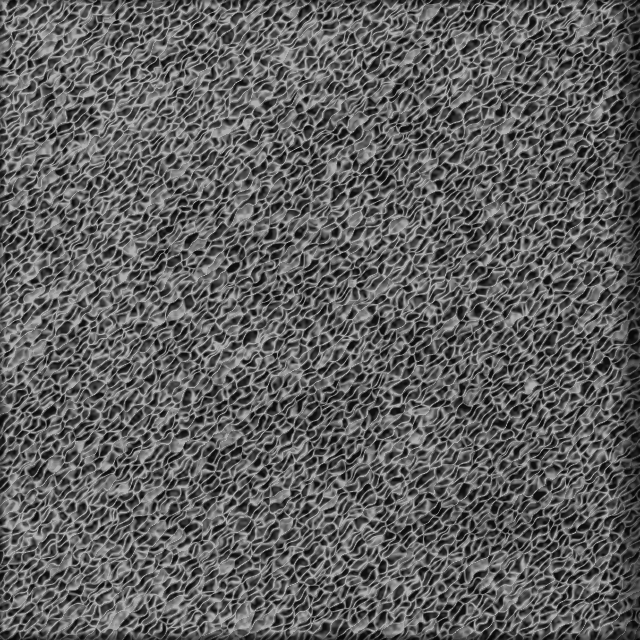
Write a three.js fragment shader that draws this texture.

```glsl
varying vec2 vUv;

vec2 hash2(vec2 p) {
  vec3 q = fract(p.xyx * vec3(0.1031, 0.1030, 0.0973));
  q += dot(q, q.yzx + 33.33);
  return fract((q.xx + q.yz) * q.zy);
}

float valueNoise(vec2 p) {
  vec2 cell = floor(p);
  vec2 f = fract(p);
  f = f * f * (3.0 - 2.0 * f);
  float low = mix(hash2(cell).x, hash2(cell + vec2(1.0, 0.0)).x, f.x);
  float high = mix(hash2(cell + vec2(0.0, 1.0)).x, hash2(cell + 1.0).x, f.x);
  return mix(low, high, f.y);
}

// Returns the gap between the two nearest seeds, and the offset across the pit
vec2 pits(vec2 p) {
  vec2 cell = floor(p);
  float nearest = 8.0;
  float second = 8.0;
  float across = 0.0;
  for (int j = -1; j <= 1; j++) {
    for (int i = -1; i <= 1; i++) {
      vec2 neighbour = cell + vec2(float(i), float(j));
      vec2 offset = p - neighbour - hash2(neighbour);
      float d = length(offset);
      if (d < nearest) {
        second = nearest;
        nearest = d;
        across = offset.y;
      } else {
        second = min(second, d);
      }
    }
  }
  return vec2(second - nearest, across);
}

void main() {
  // Grain axes: x runs along the diagonal, y across it
  vec2 along = vec2(cos(0.74), sin(0.74));
  vec2 grain = vec2(dot(vUv, along), dot(vUv, vec2(-along.y, along.x)));
  vec2 wobble = vec2(valueNoise(vUv * 75.0), valueNoise(vUv * 75.0 + 131.0)) - 0.5;
  vec2 pit = pits(grain * vec2(46.0, 102.0) + wobble * 0.9 + 200.0);

  // Raised rims, lit from the upper left
  float ridge = 1.0 - smoothstep(0.0, 0.52, pit.x);
  float relief = 0.09 + 0.78 * ridge - 0.32 * pit.y;

  // Fine knobs and broad patches
  relief += 0.5 * (valueNoise(vUv * 175.0 + 47.0) - 0.5);
  relief += 0.16 * (valueNoise(vUv * 11.0 + 19.0) - 0.5);
  relief += 0.10 * (0.5 - vUv.x) + 0.04 * (vUv.y - 0.5);
  float tone = mix(0.10, 0.66, clamp(relief, -0.08, 1.06));

  // Shaded borders, deepest at the right
  tone *= mix(0.55, 1.0, smoothstep(0.0, 0.05, 1.0 - vUv.x));
  tone *= mix(0.5, 1.0, smoothstep(0.0, 0.014, vUv.y));
  tone *= mix(0.65, 1.0, smoothstep(0.0, 0.008, min(vUv.x, 1.0 - vUv.y)));

  gl_FragColor = vec4(vec3(tone), 1.0);
}
```
